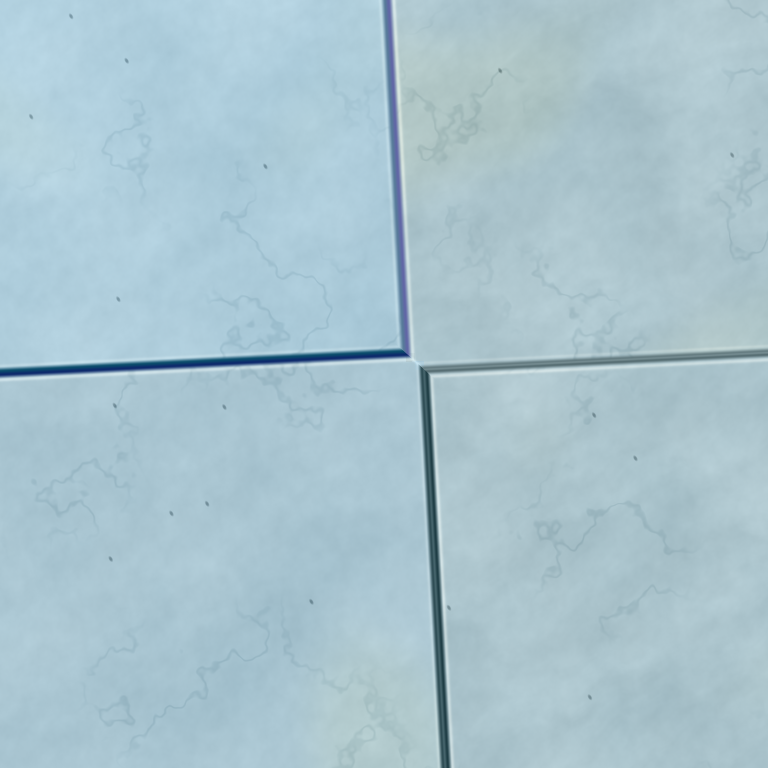
Reproduce this texture procedurally as a WebGL 2 fragment shader.

```glsl
#version 300 es
precision highp float;
// Four pale blue stone tiles, two across and two down, slightly turned.
// The joints are two L-shaped corners, mirrored about the centre and offset;
// layered gradient noise gives clouding, slanted streaks, veins and flecks.
#define CENTRE vec2(0.5405, 0.5295)
#define TILT vec2(0.0535, 0.049)
#define OFFSET 0.0115
#define JOINT_HALF 0.0052
#define SOFTNESS 0.0022
#define CLOUD 0.075
#define STREAK 0.060
#define GRAIN 0.030
#define VEIN 0.055
#define STONE vec3(0.665, 0.775, 0.822)

uniform vec2 u_resolution;
out vec4 fragColor;

vec2 hash2(vec2 p) {
    vec3 h = fract(p.xyx * vec3(0.1031, 0.1030, 0.0973));
    h += dot(h, h.yzx + 33.33);
    return fract((h.xx + h.yz) * h.zy);
}

float gradientNoise(vec2 p) {
    vec2 cell = floor(p), f = fract(p);
    vec2 u = f * f * f * (f * (f * 6.0 - 15.0) + 10.0);
    vec4 corner;
    for (int i = 0; i < 4; i++) {
        vec2 o = vec2(i & 1, i >> 1);
        float angle = 6.2832 * hash2(cell + o).x;
        corner[i] = dot(vec2(cos(angle), sin(angle)), f - o);
    }
    return mix(mix(corner.x, corner.y, u.x), mix(corner.z, corner.w, u.x), u.y);
}

float fbm(vec2 p) {
    float sum = 0.0, gain = 0.55;
    for (int i = 0; i < 5; i++) {
        sum += gain * gradientNoise(p);
        p = mat2(1.6, 1.2, -1.2, 1.6) * p + 17.0;
        gain *= 0.55;
    }
    return sum;
}

// Rare dark chips, one candidate per cell
float flecks(vec2 p) {
    vec2 cell = floor(p);
    vec2 rnd = hash2(cell + 71.0);
    vec2 d = fract(p) - 0.3 - 0.4 * rnd;
    d = vec2(d.x + 0.6 * d.y, d.y - 0.6 * d.x) * vec2(1.6, 0.9);
    return step(0.95, hash2(cell + 9.0).x) * (1.0 - smoothstep(0.02, 0.09, length(d)));
}

vec3 stone(vec2 p, vec2 tile) {
    vec2 seed = p + tile * vec2(13.7, 29.3) + 40.0;
    float cloud = fbm(seed * 4.0);
    vec2 slanted = mat2(0.87, -0.5, 0.5, 0.87) * seed;
    float streak = fbm(slanted * vec2(7.0, 17.0) + cloud);
    float grain = fbm(seed * vec2(48.0, 40.0));
    float ridge = abs(fbm(seed * 6.0 + 5.0));
    float vein = (1.0 - smoothstep(0.0, 0.035, ridge))
               * smoothstep(0.0, 0.3, gradientNoise(seed * 5.0 + 3.0));

    // Cooler and brighter to the upper left, greyer to the right
    vec3 colour = STONE + vec3(0.005, -0.007, -0.022) * tile.x;
    colour += vec3(0.010, 0.022, 0.032) * (1.0 - tile.x) * tile.y;
    colour += 0.025 * smoothstep(0.55, 1.1, p.y - 0.3 * p.x);
    colour += CLOUD * cloud * vec3(1.1, 0.9, 0.8);
    colour += STREAK * streak * mix(0.55, 1.0, tile.x);
    colour += GRAIN * grain;
    colour -= VEIN * vein * vec3(1.0, 0.85, 0.8);
    float warm = smoothstep(0.12, 0.45, gradientNoise(seed * 3.0 + 8.0));
    colour += warm * vec3(0.018, 0.006, -0.028);
    return colour - 0.22 * flecks(seed * 16.0);
}

// Adds one L-shaped joint; r points into the quadrant that it encloses
vec3 addJoint(vec3 base, vec2 r, bool lower, float aa) {
    float d = min(r.x, r.y) - OFFSET;
    float upright = smoothstep(-aa, aa, r.y - r.x);
    float across = d / JOINT_HALF;
    float halfWidth = JOINT_HALF * (lower ? mix(0.85, 1.12, upright) : 1.0);
    float edge = SOFTNESS + aa;
    float cover = 1.0 - smoothstep(halfWidth - edge, halfWidth + edge, abs(d));

    // Pale rims left by the tile edges
    float rimSide = lower ? 1.0 : -1.0;
    float rim = exp(-pow((d * rimSide - 0.0092) / 0.0024, 2.0));
    float backRim = exp(-pow((d * rimSide + 0.0090) / 0.0020, 2.0));
    base += vec3(0.13, 0.10, 0.08) * (rim + 0.45 * backRim);

    vec3 ink;
    if (lower) {
        ink = mix(vec3(0.35, 0.44, 0.46), vec3(0.17, 0.29, 0.32), upright);
        ink += 0.10 * exp(-pow((across + 0.1) * 3.2, 2.0));
        ink -= 0.06 * smoothstep(0.1, 0.7, across);
    } else {
        float fringe = smoothstep(-0.5, 0.6, across);
        vec3 level = mix(vec3(0.05, 0.16, 0.42), vec3(0.04, 0.30, 0.42), fringe);
        vec3 standing = mix(vec3(0.38, 0.40, 0.65), vec3(0.34, 0.48, 0.60), fringe);
        ink = mix(level, standing, upright);
    }
    return mix(base, ink, cover);
}

void main() {
    vec2 p = gl_FragCoord.xy / u_resolution;
    float aa = 0.7 / min(u_resolution.x, u_resolution.y);
    vec2 d = p - CENTRE;
    vec2 q = d + TILT * vec2(d.y, -d.x);

    // Which tile: the joints step sideways where they meet
    vec2 shift = OFFSET * vec2(q.y > 0.0 ? -1.0 : 1.0, q.x < 0.0 ? 1.0 : -1.0);
    vec3 colour = stone(p, step(shift, q));

    // Thin pale line bridging the two corners
    float bridge = exp(-pow((q.x + q.y) / 0.003, 2.0)) * step(abs(q.x), OFFSET);
    colour += 0.08 * bridge;
    for (int i = 0; i < 2; i++) {
        float side = float(2 * i - 1);
        colour = addJoint(colour, q * vec2(side, -side), i == 1, aa);
    }
    fragColor = vec4(clamp(colour, 0.0, 1.0), 1.0);
}
```
